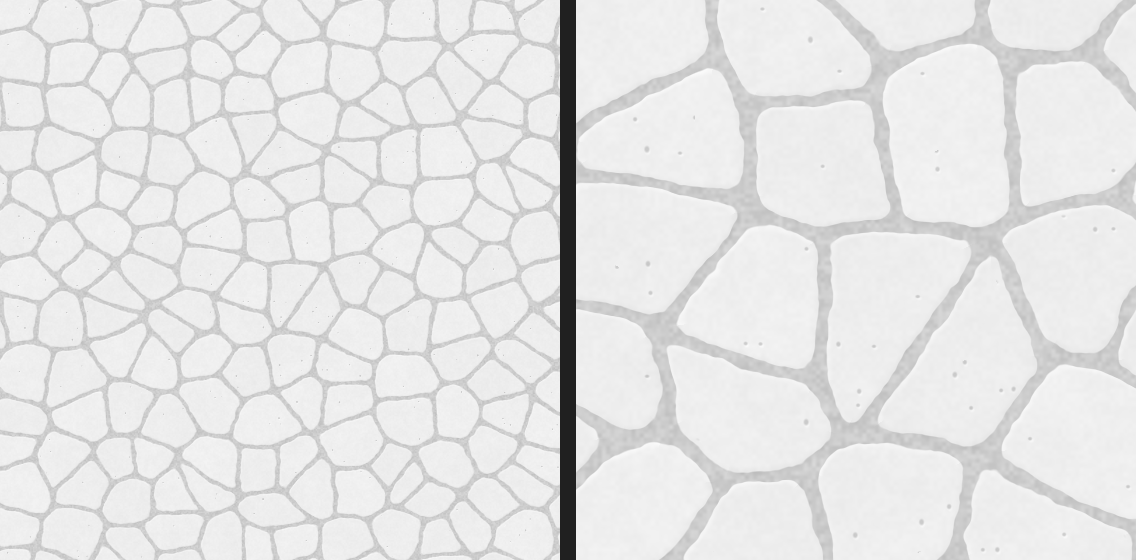
Left, the full canvas; right, a detail of the centre.
Write a WebGL 2 fragment shader that draws this texture.

```glsl
#version 300 es
precision highp float;
// Pale irregular flagstones set in light grey mortar, lit from the upper left.

uniform vec2 u_resolution;
out vec4 fragColor;

const vec2 STONES = vec2(12.0, 13.0);   // stones across and up the canvas
const float JITTER = 0.82;
const float JOINT_HALF_WIDTH = 0.047;   // in stone units
const float CORNER_ROUNDING = 0.13;
const vec2 LIGHT_DIR = vec2(-0.5, 0.866);
const vec3 STONE_COLOR = vec3(0.934);
const vec3 MORTAR_COLOR = vec3(0.803);

vec2 hash2(vec2 p) {
    vec3 q = fract(p.xyx * vec3(0.1031, 0.1030, 0.0973));
    q += dot(q, q.yzx + 33.33);
    return fract((q.xx + q.yz) * q.zy);
}

float smoothMin(float a, float b, float k) {
    float h = max(k - abs(a - b), 0.0) / k;
    return min(a, b) - 0.25 * k * h * h;
}

// Smoothly interpolated lattice grain, centred on zero
float grain(vec2 p) {
    vec2 cell = floor(p);
    vec2 f = fract(p);
    f = f * f * (3.0 - 2.0 * f);
    float low = mix(hash2(cell).x, hash2(cell + vec2(1, 0)).x, f.x);
    float high = mix(hash2(cell + vec2(0, 1)).x, hash2(cell + vec2(1, 1)).x, f.x);
    return mix(low, high, f.y) - 0.5;
}

// Layered sines, each layer bent by the one before
float waves(vec2 p, float phase) {
    float sum = 0.0;
    float amplitude = 0.5;
    for (int i = 0; i < 4; i++) {
        sum += amplitude * sin(p.x + phase + 1.6 * sin(p.y + sum));
        p = mat2(1.4, 1.2, -1.2, 1.4) * p + 2.7;
        amplitude *= 0.6;
    }
    return sum;
}

vec2 stoneCentre(vec2 cell) {
    return cell + 0.5 + JITTER * (hash2(cell + 41.0) - 0.5);
}

// Returns rounded distance to the joint; outputs the stone cell and edge normal
float stoneEdge(vec2 p, out vec2 stoneCell, out vec2 normal) {
    vec2 base = floor(p);
    vec2 centre = vec2(0.0);
    float nearest = 1e4;
    for (int j = -1; j <= 1; j++)
    for (int i = -1; i <= 1; i++) {
        vec2 cell = base + vec2(i, j);
        vec2 c = stoneCentre(cell);
        float d = dot(c - p, c - p);
        if (d < nearest) {
            nearest = d;
            stoneCell = cell;
            centre = c;
        }
    }
    float edge = 8.0;
    float closest = 8.0;
    normal = vec2(0.0, 1.0);
    for (int j = -2; j <= 2; j++)
    for (int i = -2; i <= 2; i++) {
        if (i == 0 && j == 0) continue;
        vec2 other = stoneCentre(stoneCell + vec2(i, j));
        vec2 n = normalize(other - centre);
        float d = dot(0.5 * (centre + other) - p, n);
        if (d < closest) {
            closest = d;
            normal = n;
        }
        edge = smoothMin(edge, d, CORNER_ROUNDING);
    }
    return edge;
}

// Scattered pits: x is the dark hollow, y its lit lower lip
vec2 pits(vec2 p, float density) {
    vec2 cell = floor(p);
    vec2 seed = hash2(cell + 7.0);
    vec2 q = fract(p) - mix(vec2(0.3), vec2(0.7), hash2(cell + 93.0));
    q.x *= mix(0.7, 1.3, seed.y);
    float radius = mix(0.08, 0.23, seed.y * seed.y);
    float present = step(seed.x, density);
    float hollow = 1.0 - smoothstep(radius * 0.4, radius + 0.07, length(q));
    float lip = 1.0 - smoothstep(radius * 0.4, radius + 0.1, length(q + LIGHT_DIR * 0.14));
    return present * vec2(hollow, lip * (1.0 - hollow));
}

void main() {
    vec2 uv = gl_FragCoord.xy / min(u_resolution.x, u_resolution.y);
    vec2 p = uv * STONES;
    float pixel = STONES.y / min(u_resolution.x, u_resolution.y);

    // Bent outlines with chipped rims
    vec2 bent = p + 0.05 * vec2(waves(p * 2.3, 0.0), waves(p.yx * 2.1, 4.0));
    vec2 stoneCell, normal;
    float edge = stoneEdge(bent, stoneCell, normal);
    vec2 seed = hash2(stoneCell + 17.0);
    float chips = 0.013 * waves(p * 9.0, seed.x * 40.0) + 0.012 * grain(p * 14.0);
    float depth = edge - JOINT_HALF_WIDTH + chips;
    float coverage = smoothstep(-0.8 * pixel, 0.8 * pixel, depth);
    float facing = dot(normal, LIGHT_DIR);

    // Stone face: tone, gentle relief, pits and bevelled rim
    float relief = waves(p * 3.5, seed.y * 30.0);
    float face = 0.012 * (seed.x - 0.5) + 0.005 * relief;
    face += 0.012 * grain(uv * 130.0) + 0.016 * grain(uv * 380.0);
    float density = 0.015 + 0.13 * seed.y * seed.y * smoothstep(-0.3, 0.7, relief);
    vec2 pit = pits(uv * 105.0, density) * smoothstep(0.02, 0.06, depth);
    face += 0.03 * pit.y - 0.14 * pit.x;
    float rim = 1.0 - smoothstep(0.0, 0.045, depth);
    face += rim * (facing > 0.0 ? 0.034 : 0.022) * facing;

    // Mortar: sandy grain and a faint shadow under each stone
    float sand = 0.07 * grain(uv * 400.0) + 0.035 * grain(uv * 170.0 + 9.0);
    float shadow = 0.022 * max(-facing, 0.0) * smoothstep(-0.045, 0.0, depth);

    vec3 color = mix(MORTAR_COLOR + sand - shadow, STONE_COLOR + face, coverage);
    fragColor = vec4(clamp(color, 0.0, 1.0), 1.0);
}
```
